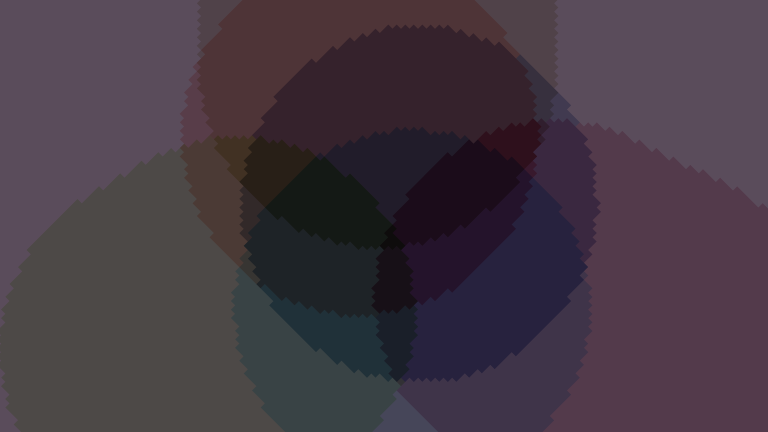
Give the GLSL for this background, as a Shadertoy shader.

```glsl
// Overlapping translucent dark discs with diamond-toothed rims on a muted mauve ground.

const vec3 GROUND = vec3(0.354, 0.298, 0.358);
const float FLOOR_LEVEL = 0.046;   // darkest tone where all discs overlap
const float RADIUS = 0.412;        // disc radius, in canvas heights
const float TOOTH = 0.0197;        // diagonal of one rim diamond
const int SAMPLES = 3;             // antialiasing samples per axis

// Light absorbed by each disc
const vec3 RUST  = vec3(0.008, 0.057, 0.072);
const vec3 STONE = vec3(0.039, 0.038, 0.070);
const vec3 SHADE = vec3(0.098, 0.070, 0.045);
const vec3 TEAL  = vec3(0.078, 0.023, 0.008);
const vec3 OLIVE = vec3(0.051, 0.012, 0.080);
const vec3 WINE  = vec3(0.027, 0.072, 0.063);

// Centre of the diamond cell that holds p
vec2 snapToDiamond(vec2 p) {
    vec2 diagonal = vec2(p.x + p.y, p.x - p.y);
    diagonal = (floor(diagonal / TOOTH) + 0.5) * TOOTH;
    return 0.5 * vec2(diagonal.x + diagonal.y, diagonal.x - diagonal.y);
}

// Coverage of a disc swept from its centre along a tail
float sweptDisc(vec2 p, vec2 centre, vec2 tail) {
    vec2 q = p - centre;
    float along = clamp(dot(q, tail) / max(dot(tail, tail), 1e-6), 0.0, 1.0);
    return step(length(q - tail * along), RADIUS);
}

vec3 discs(vec2 p) {
    vec2 still = vec2(0.0);
    vec3 absorbed = RUST * sweptDisc(p, vec2(-0.056, 0.183), still);
    absorbed += STONE * sweptDisc(p, vec2(-0.014, 0.338), vec2(0.0, 0.18));
    absorbed += SHADE * sweptDisc(p, vec2(0.081, 0.028), still);
    absorbed += TEAL * sweptDisc(p, vec2(0.065, -0.213), still);
    absorbed += OLIVE * sweptDisc(p, vec2(-0.340, -0.229), vec2(-0.137, -0.081));
    absorbed += WINE * sweptDisc(p, vec2(0.391, -0.192), vec2(0.225, -0.107));
    return max(GROUND - absorbed, FLOOR_LEVEL);
}

void mainImage(out vec4 fragColor, in vec2 fragCoord) {
    vec3 sum = vec3(0.0);

    // Average subpixel samples to smooth the toothed rims
    for (int i = 0; i < SAMPLES * SAMPLES; i++) {
        vec2 cell = vec2(i % SAMPLES, i / SAMPLES) + 0.5;
        vec2 offset = cell / float(SAMPLES) - 0.5;
        vec2 p = (fragCoord + offset - 0.5 * iResolution.xy) / iResolution.y;
        sum += discs(snapToDiamond(p));
    }
    fragColor = vec4(sum / float(SAMPLES * SAMPLES), 1.0);
}
```
